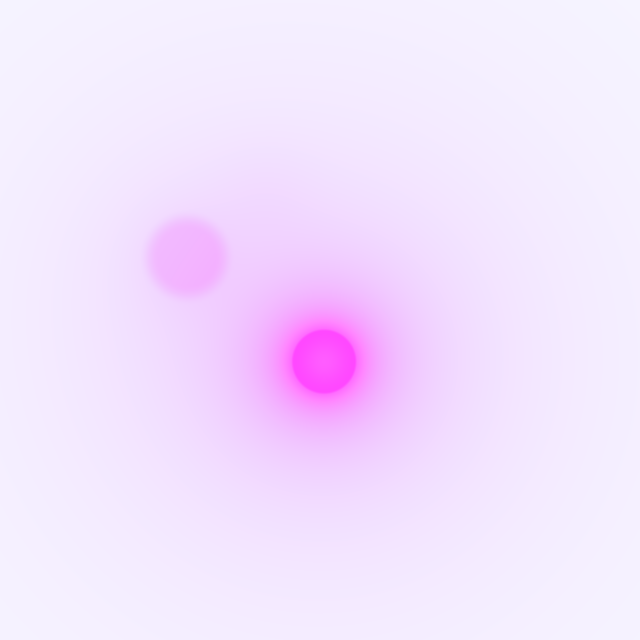
Write a WebGL 2 fragment shader that draws this background.

```glsl
#version 300 es
precision highp float;
// Two magenta orbs, one vivid and one faint, glowing on a pale lavender field.

uniform vec2 u_resolution;
out vec4 outColor;

// Vivid orb
const vec2 ORB_CENTER = vec2(0.5065, 0.4350);
const float ORB_RADIUS = 0.0495;
const float ORB_EDGE = 0.0025;
const float ORB_GLOW = 0.029;
const float CORE_DEPTH = 0.64;
const float RIM_DEPTH = 0.72;

// Faint orb
const vec2 GHOST_CENTER = vec2(0.2920, 0.5980);
const float GHOST_RADIUS = 0.060;
const float GHOST_EDGE = 0.016;
const float GHOST_GLOW = 0.004;
const float GHOST_DEPTH = 0.115;

// Soft veil above the orbs
const vec2 VEIL_CENTER = vec2(0.415, 0.700);
const float VEIL_WIDTH = 0.085;
const float VEIL_DEPTH = 0.018;

// Soft-edged disc mask
float disc(float dist, float radius, float edge) {
    return 1.0 - smoothstep(radius - edge, radius + edge, dist);
}

// Inverse-distance glow, held constant inside the orb
float glow(float dist, float radius, float strength) {
    return strength / max(dist, radius);
}

// Tint depth to colour: lavender, then lilac, then magenta
vec3 tint(float depth) {
    float offset = depth - 0.2;
    float red = min(0.945 + 0.75 * offset * offset, 1.0);
    return vec3(red, 1.0 - depth, 1.0);
}

void main() {
    // Centred square space, unit length = shorter side
    float side = min(u_resolution.x, u_resolution.y);
    vec2 p = (gl_FragCoord.xy - 0.5 * u_resolution) / side + 0.5;

    float orbDist = length(p - ORB_CENTER);
    float ghostDist = length(p - GHOST_CENTER);
    float veilDist = length(p - VEIL_CENTER) / VEIL_WIDTH;

    // Layered glows
    float depth = glow(orbDist, ORB_RADIUS, ORB_GLOW);
    depth += glow(ghostDist, GHOST_RADIUS, GHOST_GLOW);
    depth += GHOST_DEPTH * disc(ghostDist, GHOST_RADIUS, GHOST_EDGE);
    depth += VEIL_DEPTH * exp(-veilDist * veilDist);

    // Vivid orb, slightly lighter in its core
    float rim = smoothstep(0.0, ORB_RADIUS, orbDist);
    float body = mix(CORE_DEPTH, RIM_DEPTH, rim);
    depth = mix(depth, body, disc(orbDist, ORB_RADIUS, ORB_EDGE));

    outColor = vec4(tint(depth), 1.0);
}
```
